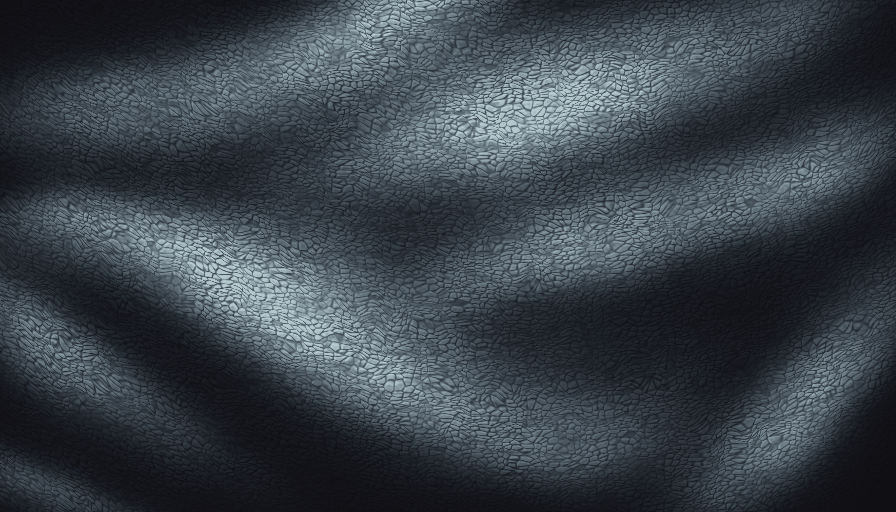
This texture is drawn by a Shadertoy shader. Its source:

```glsl
// Draped dark blue leather: soft diagonal folds under a light from above.
// Each fold is a cubic crest with a wide lit side and a steep shaded side;
// stretched Voronoi pebbles and longer noise wrinkles add the grain.

vec2 hash2(vec2 p) {
    vec3 h = fract(p.xyx * vec3(0.1031, 0.1030, 0.0973));
    h += dot(h, h.yzx + 33.33);
    return fract((h.xx + h.yz) * h.zy);
}

float noise(vec2 p) {
    vec2 cell = floor(p), f = fract(p);
    f = f * f * (3.0 - 2.0 * f);
    return mix(mix(hash2(cell).x, hash2(cell + vec2(1, 0)).x, f.x),
               mix(hash2(cell + vec2(0, 1)).x, hash2(cell + vec2(1, 1)).x, f.x), f.y);
}

// Height of the hide: flat pebbles cut by thin creases and long wrinkles
float hide(vec2 q) {
    vec2 cell = floor(q), f = fract(q);
    float nearest = 8.0, second = 8.0;
    for (int j = -1; j <= 1; j++)
    for (int i = -1; i <= 1; i++) {
        vec2 offset = vec2(i, j);
        float d = length(offset + hash2(cell + offset + 200.0) - f);
        second = min(second, max(nearest, d));
        nearest = min(nearest, d);
    }
    float crease = smoothstep(0.0, 0.32, second - nearest);
    float wrinkle = smoothstep(0.0, 0.16, abs(noise(q * vec2(0.3, 0.62) + 30.0) - 0.5));
    return crease * (0.45 + 0.55 * wrinkle);
}

float bump(float x, float center, float width) {
    float t = (x - center) / width;
    return exp(-t * t);
}

// Brightness across a crest y = c.x + c.y t + c.z t^2 + c.w t^3, t = x - x0
float fold(vec2 p, float x0, vec4 c, float above, float below) {
    float t = p.x - x0;
    float crest = c.x + t * (c.y + t * (c.z + t * c.w));
    float slope = c.y + t * (2.0 * c.z + 3.0 * t * c.w);
    float d = (p.y - crest) / sqrt(1.0 + slope * slope);
    float width = d > 0.0 ? above : below;
    return mix(bump(d, 0.0, width), bump(d, 0.0, 1.8 * width), 0.25);
}

float drapery(vec2 p) {
    float x = p.x;
    float light = 0.035 + 0.075 * bump(length((p - vec2(0.9, 0.58)) * vec2(0.7, 1.0)), 0.0, 0.5);

    // Upper left fold
    light += fold(p, 0.0, vec4(0.783, 0.0, 0.244, 0.092), 0.075, 0.09)
           * (0.56 * bump(x, 0.8, 0.25) + 0.4 * bump(x, 0.32, 0.38));
    // Upper main fold
    light += fold(p, 1.14, vec4(0.806, 0.28, 0.1, 0.223), 0.11, 0.085)
           * (0.48 * bump(x, 0.98, 0.25) + 0.4 * bump(x, 1.25, 0.48));
    // Right middle fold
    light += fold(p, 1.37, vec4(0.578, 0.27, 0.221, 0.4), 0.085, 0.065)
           * (0.46 * bump(x, 1.12, 0.27) + 0.45 * bump(x, 1.58, 0.28));
    // Long fold sweeping from the left edge to the lower center
    float lit = 0.05 + 0.085 * smoothstep(0.2, 0.8, x);
    light += fold(p, 0.625, vec4(0.35, -0.629, 0.0, 0.76), lit, 0.08)
           * (0.42 * bump(x, 0.52, 0.28) + 0.38 * smoothstep(1.5, 1.05, x) * smoothstep(-0.3, 0.25, x));
    // Lower left folds
    light += fold(p, 0.0, vec4(0.39, -0.62, -0.06, 0.0), 0.055, 0.075)
           * (0.38 * bump(x, 0.04, 0.18) + 0.2 * bump(x, 0.25, 0.25));
    light += 0.28 * fold(p, 0.0, vec4(0.09, -0.5, 0.0, 0.0), 0.04, 0.06);
    // Lower right fold
    light += fold(p, 1.55, vec4(0.175, 0.97, 0.4, 0.0), 0.09, 0.065)
           * 0.52 * bump(x, 1.6, 0.26);
    return light;
}

void mainImage(out vec4 fragColor, in vec2 fragCoord) {
    vec2 p = fragCoord / iResolution.y;
    float aspect = iResolution.x / iResolution.y;

    // Slightly uneven folds with deepened valleys
    vec2 sway = vec2(noise(p * 5.0), noise(p * 5.0 + 40.0)) - 0.5;
    float tone = drapery(p + 0.016 * sway);
    tone *= 0.92 + 0.16 * noise(p * vec2(9.0, 15.0));
    tone *= 1.03 * smoothstep(-0.12, 0.4, tone);

    // Grain stretched along the bend of the hide
    vec2 q = vec2(p.x, p.y - 0.28 * (p.x - 1.0) * (p.x - 1.0));
    q += 0.02 * (vec2(noise(p * 26.0), noise(p * 26.0 + 70.0)) - 0.5);
    q *= vec2(60.0, 118.0);
    float height = hide(q);
    float relief = height - hide(q + vec2(-0.15, 0.35));
    float fine = noise(p * vec2(180.0, 240.0)) - 0.5;
    float depth = 0.65 + 0.5 * noise(p * 12.0 + 9.0);
    tone *= 1.0 + depth * (0.48 * (height - 0.52) + 0.26 * relief) + 0.28 * fine;
    tone += 0.014 * depth * relief;

    // Darkened borders
    float edge = smoothstep(-0.14, 0.14, p.x) * smoothstep(-0.06, 0.18, aspect - p.x);
    edge *= smoothstep(-0.12, 0.12, p.y);
    tone *= mix(0.45, 1.0, edge);

    // Blue-black shadows rising to pale steel highlights
    tone = clamp(tone, 0.0, 1.1);
    vec3 color = vec3(0.06, 0.056, 0.072)
               + vec3(0.58, 0.66, 0.67) * pow(vec3(tone), vec3(1.08, 1.0, 0.94));
    fragColor = vec4(color, 1.0);
}
```
